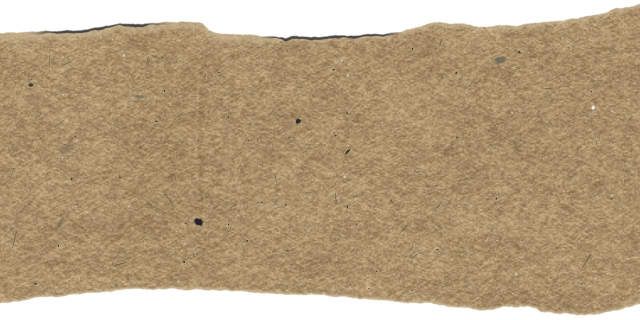
Write a Shadertoy shader that draws this texture.

```glsl
// Draws a torn strip of brown recycled cardboard lying on white.

const vec3 KRAFT = vec3(0.662, 0.562, 0.412);
const vec3 CREAM = vec3(0.82, 0.74, 0.61);
const vec3 INK = vec3(0.14, 0.14, 0.15);
const vec3 SLATE = vec3(0.40, 0.39, 0.35);

// Heights of the torn edges at equal steps across the strip
const float TOP[17] = float[17](0.893, 0.898, 0.906, 0.922, 0.930, 0.929, 0.888, 0.883,
    0.883, 0.891, 0.901, 0.932, 0.917, 0.924, 0.938, 0.958, 0.990);
const float BOTTOM[17] = float[17](0.052, 0.068, 0.081, 0.094, 0.099, 0.094, 0.091, 0.081,
    0.078, 0.063, 0.060, 0.047, 0.031, 0.044, 0.018, 0.018, 0.052);

float hash(vec2 p) {
    vec3 q = fract(vec3(p.xyx) * 0.1031);
    q += dot(q, q.yzx + 33.33);
    return fract((q.x + q.y) * q.z);
}

float noise(vec2 p) {
    vec2 i = floor(p), f = fract(p);
    f = f * f * (3.0 - 2.0 * f);
    vec2 e = vec2(0.0, 1.0);
    return mix(mix(hash(i), hash(i + e.yx), f.x),
               mix(hash(i + e.xy), hash(i + e.yy), f.x), f.y);
}

float fbm(vec2 p) {
    float sum = 0.0, amp = 0.5;
    for (int i = 0; i < 4; i++) {
        sum += amp * (noise(p) - 0.5);
        p = p * 2.03 + 17.7;
        amp *= 0.5;
    }
    return sum;
}

vec2 turn(vec2 p, float angle) {
    float c = cos(angle), s = sin(angle);
    return vec2(c * p.x + s * p.y, c * p.y - s * p.x);
}

float profile(float heights[17], float x) {
    float t = clamp(x * 8.0, 0.0, 15.999);
    int i = int(t);
    return mix(heights[i], heights[i + 1], fract(t));
}

// Soft window between two positions
float span(float a, float b, float soft, float x) {
    return smoothstep(a - soft, a + soft, x) * (1.0 - smoothstep(b - soft, b + soft, x));
}

// Rough-edged elliptical stain, blended over the base colour
vec3 stain(vec3 base, vec2 p, vec2 centre, vec2 radius, float angle, vec3 tint, float strength) {
    vec2 q = turn(p - centre, angle) / radius;
    float d = length(q) + 0.5 * (noise(p * 140.0) - 0.5);
    return mix(base, tint, strength * (1.0 - smoothstep(0.6, 1.3, d)));
}

// One randomly placed fleck or fibre in some of the grid cells
vec3 scatter(vec3 base, vec2 p, float cells, float chance, vec2 radius, vec3 tint, float seed) {
    vec2 cell = floor(p * cells), id = cell + seed;
    if (hash(id) > chance) return base;
    vec2 centre = (cell + 0.25 + 0.5 * vec2(hash(id + 3.1), hash(id + 7.7))) / cells;
    float size = 0.5 + 0.8 * hash(id + 11.3);
    float angle = 3.1416 * hash(id + 19.9);
    return stain(base, p, centre, radius * size, angle, tint, 0.3 + 0.6 * hash(id + 23.7));
}

// Pulp grain: crossing stretched fibres, fine grit and broad mottling
float pulp(vec2 p) {
    vec2 w = p + 0.012 * vec2(noise(p * 24.0), noise(p * 24.0 + 50.0));
    float fibres = noise(turn(w, 0.45) * vec2(55.0, 210.0))
                 + noise(turn(w, -0.35) * vec2(60.0, 200.0) + 31.0) - 1.0;
    float grit = noise(p * vec2(190.0, 230.0)) - 0.5;
    return 0.10 * fibres + 0.13 * grit + 0.09 * fbm(p * vec2(9.0, 17.0)) + 0.035 * fbm(p * 3.0);
}

vec3 cardboard(vec2 p) {
    vec3 col = KRAFT + pulp(p) * vec3(1.0, 1.0, 0.96);
    col -= 0.018 * span(0.38, 0.62, 0.12, p.x);

    // Vertical crease
    float bend = p.x - 0.618 - 0.004 * sin(p.y * 9.0);
    float crease = span(0.36, 0.78, 0.1, p.y);
    col += crease * (0.035 * exp(-pow(bend / 0.004, 2.0)) - 0.05 * exp(-pow((bend - 0.012) / 0.010, 2.0)));

    // Scattered flecks and fibres
    col = scatter(col, p, 15.0, 0.22, vec2(0.003, 0.002), INK, 5.0);
    col = scatter(col, p, 12.0, 0.25, vec2(0.013, 0.0016), SLATE, 41.0);
    col = scatter(col, p, 19.0, 0.20, vec2(0.003, 0.002), vec3(0.88, 0.84, 0.74), 83.0);
    col = scatter(col, p, 9.0, 0.35, vec2(0.022, 0.0016), KRAFT * 0.68, 127.0);

    // Larger marks
    col = stain(col, p, vec2(0.620, 0.307), vec2(0.014, 0.011), -0.6, INK, 1.0);
    col = stain(col, p, vec2(0.932, 0.622), vec2(0.008, 0.008), 0.3, INK, 0.95);
    col = stain(col, p, vec2(0.097, 0.734), vec2(0.007, 0.006), 0.0, INK, 0.8);
    col = stain(col, p, vec2(1.563, 0.813), vec2(0.018, 0.010), 0.3, SLATE, 0.75);
    col = stain(col, p, vec2(0.437, 0.698), vec2(0.020, 0.005), -0.1, SLATE, 0.65);
    col = stain(col, p, vec2(0.188, 0.302), vec2(0.024, 0.006), 1.0, SLATE, 0.55);
    col = stain(col, p, vec2(1.086, 0.526), vec2(0.014, 0.003), 0.8, INK, 0.85);
    col = stain(col, p, vec2(0.208, 0.536), vec2(0.022, 0.016), 0.2, SLATE, 0.3);
    return stain(col, p, vec2(1.854, 0.664), vec2(0.005, 0.007), 0.0, vec3(0.95), 0.9);
}

void mainImage(out vec4 fragColor, in vec2 fragCoord) {
    float pixel = 1.0 / iResolution.y;
    vec2 p = fragCoord * pixel;

    // Torn outline
    float notch = 0.018 * smoothstep(0.63, 0.655, p.x) * (1.0 - smoothstep(0.66, 0.75, p.x));
    float upper = profile(TOP, p.x) - notch + 0.016 * fbm(vec2(p.x * 26.0, 2.0));
    float lower = profile(BOTTOM, p.x) + 0.014 * fbm(vec2(p.x * 26.0, 9.0));
    float below = upper - p.y, above = p.y - lower;
    vec3 col = cardboard(p);

    // Pale frayed lip, with the dark backing showing along parts of the top
    float fray = noise(p * vec2(75.0, 130.0));
    float backing = max(span(0.13, 0.49, 0.05, p.x), span(0.84, 1.23, 0.04, p.x));
    float lip = 0.006 + 0.014 * fray + 0.011 * (1.0 - smoothstep(0.5, 1.15, p.x));
    col = mix(col, CREAM, 0.55 * (1.0 - smoothstep(lip * 0.5, lip * 1.5, below)));
    col = mix(col, CREAM, 0.65 * (1.0 - smoothstep(0.002, 0.006 + 0.010 * fray, above)));
    float shade = 0.003 + 0.007 * noise(vec2(p.x * 38.0, 4.0));
    col = mix(col, INK * 1.5, 0.85 * backing * (1.0 - smoothstep(shade - 0.002, shade + 0.003, below)));

    float cover = smoothstep(-pixel, pixel, min(below, above));
    fragColor = vec4(mix(vec3(1.0), col, cover), 1.0);
}
```
